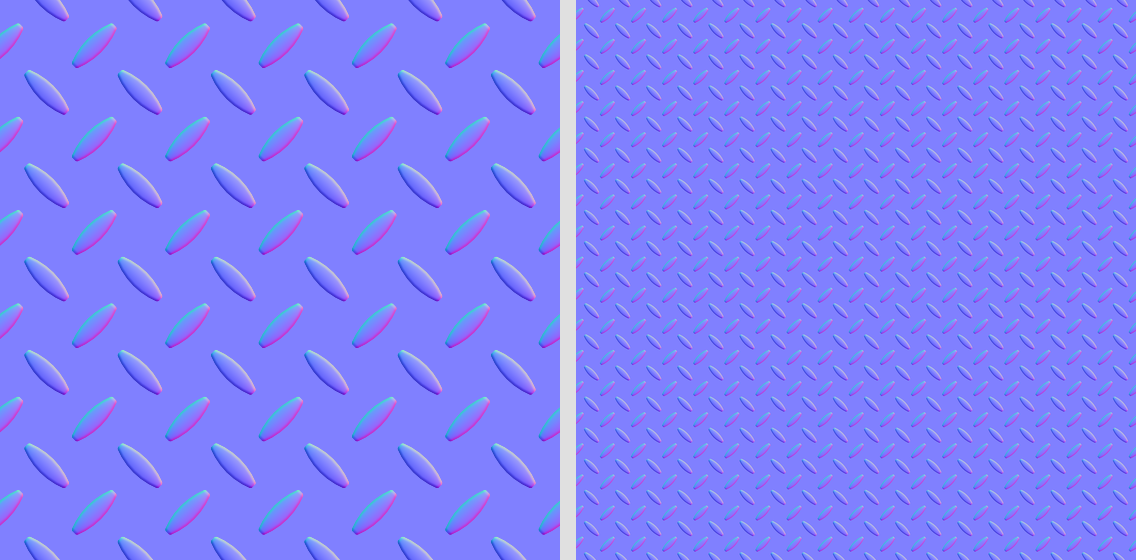
Left: one tile. Right: repeated 3 by 3.
This texture map is drawn by a WebGL 1 fragment shader. Its source:

```glsl
precision highp float;
// Tangent-space normal map of diamond tread plate: flat metal with raised,
// blunt-ended lozenges on two staggered 6 x 6 lattices at opposite diagonals.
// Each lozenge is a faceted distance shape with a domed top and a steep rim.

uniform vec2 u_resolution;

const float REPEATS = 6.0;
const float HALF_LENGTH = 0.308;   // all sizes are in cells
const float MID_WIDTH = 0.102;
const float END_WIDTH = 0.040;
const float CORNER = 0.020;
const float RIM = 0.040;
const float FACETS = 3.0;          // straight edges from middle to tip
const float MAX_TILT = 0.82;

// Half width of the smooth lens outline, s = 0 at the middle, 1 at the tip.
float lensWidth(float s) {
  return mix(MID_WIDTH, END_WIDTH, s * s);
}

// The same outline cut into straight edges.
float facetedWidth(float s) {
  float k = floor(s * FACETS);
  return mix(lensWidth(k / FACETS), lensWidth((k + 1.0) / FACETS),
             fract(s * FACETS));
}

// Offset from the nearest lattice point, wrapped to one cell.
vec2 wrapCell(vec2 p, vec2 centre) {
  return fract(p - centre + 0.5) - 0.5;
}

// Sideways tilt (xy) and coverage (z) of a lozenge lying along a unit axis.
vec3 lozenge(vec2 p, vec2 axis, float pixel) {
  vec2 across = vec2(-axis.y, axis.x);
  vec2 local = vec2(dot(p, axis), dot(p, across));
  float width = facetedWidth(min(abs(local.x) / HALF_LENGTH, 1.0));
  vec2 size = vec2(HALF_LENGTH, width);

  // Rounded outline
  vec2 edge = abs(local) - size;
  vec2 q = edge + CORNER;
  float dist = min(max(q.x, q.y), 0.0) + length(max(q, 0.0)) - CORNER;
  float cover = 1.0 - smoothstep(-0.5 * pixel, 0.5 * pixel, dist);

  // Gentle dome, steeper towards the tips, plus bevelled rim
  vec2 s = clamp(local / size, -1.0, 1.0);
  vec2 dome = vec2(s.x * (0.10 + 0.22 * s.x * s.x), 0.42 * s.y);
  vec2 rim = sign(local) * smoothstep(-RIM, -0.006, edge) * vec2(0.30, 0.40);
  vec2 tilt = dome + rim;
  tilt *= min(1.0, MAX_TILT / max(length(tilt), 0.001));
  return vec3(axis * tilt.x + across * tilt.y, cover);
}

vec3 encodeNormal(vec2 tilt) {
  float up = sqrt(max(1.0 - dot(tilt, tilt), 0.0));
  return vec3(tilt, up) * 0.5 + 0.5;
}

void main() {
  vec2 p = gl_FragCoord.xy / u_resolution * REPEATS;
  float pixel = REPEATS / min(u_resolution.x, u_resolution.y);

  vec3 rising = lozenge(wrapCell(p, vec2(0.01, 0.51)),
                        normalize(vec2(1.0, 1.0)), pixel);
  vec3 falling = lozenge(wrapCell(p, vec2(0.50, 0.01)),
                         normalize(vec2(1.0, -1.0)), pixel);

  vec3 color = encodeNormal(vec2(0.0));
  color = mix(color, encodeNormal(rising.xy), rising.z);
  color = mix(color, encodeNormal(falling.xy), falling.z);
  gl_FragColor = vec4(color, 1.0);
}
```
